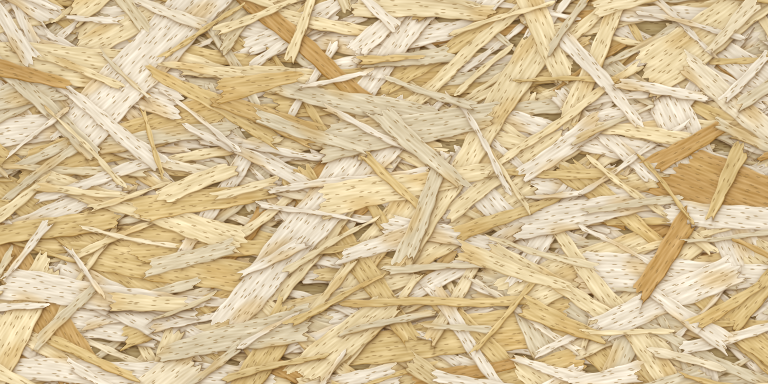
A Shadertoy shader for this texture:

```glsl
// Oriented strand board: overlapping pale wood strands with fibre grain and dark crevices.

vec4 hash4(vec3 p) {
    vec4 h = fract(p.xyzx * vec4(0.1031, 0.1030, 0.0973, 0.1099));
    h += dot(h, h.wzxy + 33.33);
    return fract((h.xxyz + h.yzzw) * h.zywx);
}

// Cellular noise: distance to the nearest scattered point
float cellular(vec2 p, float seed) {
    vec2 cell = floor(p);
    float nearest = 2.0;
    for (int y = -1; y <= 1; y++)
    for (int x = -1; x <= 1; x++) {
        vec2 c = cell + vec2(x, y);
        nearest = min(nearest, length(c + hash4(vec3(c, seed)).xy - p));
    }
    return nearest;
}

// Layered sines, stretched along the strand
float grain(vec2 q, float seed) {
    float warp = sin(q.x * 11.0 + seed) + 0.6 * sin(q.x * 27.0 + q.y * 45.0 + seed * 2.0);
    float g = sin(q.y * 170.0 + warp * 1.5 + seed);
    g += sin(q.y * 390.0 - warp * 2.2 + seed * 3.0) * (0.7 + 0.5 * sin(q.x * 23.0 + seed));
    g += sin(q.y * 730.0 + q.x * 35.0 + warp * 3.0);
    return g / 3.0;
}

vec3 strandTone(float pick) {
    vec3 tone = mix(vec3(0.95, 0.90, 0.81), vec3(0.95, 0.87, 0.69), smoothstep(0.25, 0.35, pick));
    tone = mix(tone, vec3(0.88, 0.82, 0.69), smoothstep(0.53, 0.58, pick));
    tone = mix(tone, vec3(0.88, 0.77, 0.54), smoothstep(0.74, 0.80, pick));
    return mix(tone, vec3(0.80, 0.64, 0.40), smoothstep(0.94, 0.97, pick));
}

vec3 strandColor(vec2 q, float seed, float pick) {
    vec3 color = strandTone(pick);
    float blotch = sin(q.x * 19.0 + seed) * sin(q.x * 9.0 + q.y * 37.0 + seed * 1.7);
    color = mix(color, vec3(0.84, 0.69, 0.43), 0.5 * smoothstep(0.3, 1.0, blotch));
    color += vec3(0.045, 0.052, 0.062) * grain(q, seed);
    // Long fibres and short dark pores
    float fibre = cellular(q * vec2(17.0, 120.0), floor(seed));
    color += vec3(0.11, 0.12, 0.13) * (fibre - 0.45);
    float pore = cellular(q * vec2(24.0, 85.0) + 7.0, floor(seed) + 3.0);
    return mix(color, vec3(0.59, 0.46, 0.27), 0.5 * smoothstep(0.22, 0.06, pore));
}

void mainImage(out vec4 fragColor, in vec2 fragCoord) {
    vec2 p = fragCoord / iResolution.y;
    float soft = 0.8 / iResolution.y;
    vec3 color = strandColor(p, 5.0, 0.8) * 0.8;

    // Stacked layers of strands, one strand per jittered cell
    for (int layer = 0; layer < 17; layer++) {
        float level = float(layer);
        float size = 0.13 + 0.30 * fract(level * 0.618 + 0.2);
        vec2 shift = hash4(vec3(level, 4.0, 9.0)).xy * 5.0;
        vec2 cell = floor(p / size + shift);
        for (int y = -1; y <= 1; y++)
        for (int x = -1; x <= 1; x++) {
            vec2 c = cell + vec2(x, y);
            vec4 place = hash4(vec3(c, level + 11.0));
            vec4 kind = hash4(vec3(c, level + 47.0));
            float angle = (place.z + place.w - 1.0) * 1.35;
            vec2 along = vec2(cos(angle), sin(angle));
            vec2 offset = p - (c + 0.2 + 0.6 * place.xy - shift) * size;
            vec2 q = vec2(dot(offset, along), dot(offset, vec2(-along.y, along.x)));
            float halfLength = size * mix(0.5, 0.98, kind.x);
            float halfWidth = size * mix(0.035, 0.17, kind.y * kind.y);
            float seed = kind.w * 90.0 + level;

            // Tapered body with wavy sides and splintered, slanted ends
            float body = halfWidth * (1.0 + (kind.z - 0.5) * q.x / halfLength);
            float side = abs(q.y + 0.003 * sin(q.x * 21.0 + seed)) - body
                       + 0.0012 * sin(q.x * 95.0 + seed);
            float tip = abs(q.x + (kind.w - 0.5) * 1.6 * q.y) - halfLength
                      + 0.008 * sin(q.y * 140.0 + seed) + 0.005 * sin(q.y * 370.0 + seed);
            float d = max(side, tip);
            if (d > 0.022) continue;

            // Crevice shadow, heavier beneath the strand
            float under = smoothstep(0.3, -0.6, q.y / halfWidth);
            float shade = exp(-max(d, 0.0) / 0.0055) * mix(0.18, 0.72, under * place.w);
            color *= mix(vec3(1.0), vec3(0.42, 0.30, 0.16), shade);

            if (d < soft) {
                vec3 wood = strandColor(q, seed, fract(kind.w * 7.0 + kind.z));
                float rim = smoothstep(-0.004, 0.0, d);
                wood += rim * mix(vec3(0.04), vec3(-0.13, -0.16, -0.18), under);
                color = mix(color, wood, smoothstep(soft, -soft, d));
            }
        }
    }

    // Faint uneven tint across the board
    color *= 1.0 + 0.025 * sin(p.x * 7.0 + 2.0 * sin(p.y * 5.0)) * sin(p.y * 9.0 + p.x * 3.0);
    fragColor = vec4(clamp(color, 0.0, 1.0), 1.0);
}
```
